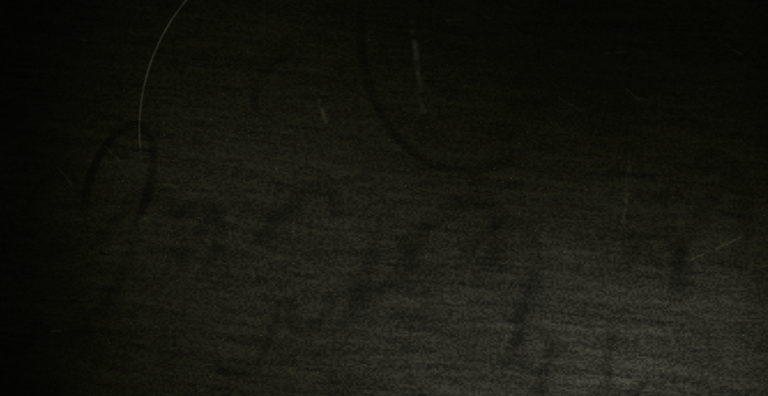
This texture is drawn by a Shadertoy shader. Its source:

```glsl
// A dark, worn chalkboard: a dim olive surface lit from the lower right.
// Soft light pools carry fine grain and near-horizontal wiping streaks;
// dark smeared arcs, thin pale scratches and chalk flecks lie on top.

#define EXPOSURE 1.17
#define GRAIN_CELLS 215.0
#define GRAIN_DEPTH 0.54
#define STREAK_DEPTH 0.48
#define SMEAR_DEPTH 0.31
#define SMEAR_COUNT 20
#define SCRATCH_COUNT 26
#define SCRATCH_LIGHT 0.10
#define FLECK_LIGHT 0.09
#define OLIVE_TINT vec3(0.99, 1.03, 0.52)
#define GREY_TINT vec3(1.0, 1.0, 0.84)

const float PI = 3.14159;

float hash(vec2 p) {
    vec3 q = fract(p.xyx * 0.1031);
    q += dot(q, q.yzx + 33.33);
    return fract((q.x + q.y) * q.z);
}

float noise(vec2 p) {
    vec2 cell = floor(p), f = fract(p);
    f = f * f * (3.0 - 2.0 * f);
    float low = mix(hash(cell), hash(cell + vec2(1, 0)), f.x);
    float high = mix(hash(cell + vec2(0, 1)), hash(cell + vec2(1, 1)), f.x);
    return mix(low, high, f.y);
}

float fbm(vec2 p) {
    return 0.55 * noise(p) + 0.3 * noise(p * 2.1 + 17.0) + 0.15 * noise(p * 4.3 + 41.0);
}

float pool(vec2 p, vec2 centre, vec2 size) {
    vec2 q = (p - centre) / size;
    return exp(-dot(q, q));
}

// Soft part of an ellipse outline, leaning to the right by the given angle.
float arc(vec2 p, vec2 centre, vec2 radii, float lean, float middle, float span, float width) {
    float c = cos(lean), s = sin(lean);
    vec2 q = mat2(c, s, -s, c) * (p - centre);
    float f = length(q / radii);
    float d = abs(f * (f - 1.0) / max(length(q / (radii * radii)), 0.001));
    float turn = abs(mod(atan(q.y, q.x) - middle + PI, 2.0 * PI) - PI);
    return (1.0 - smoothstep(width * 0.25, width, d))
         * (1.0 - smoothstep(span * 0.65, span, turn));
}

float segment(vec2 p, vec2 a, vec2 along, float width) {
    float t = clamp(dot(p - a, along) / dot(along, along), 0.0, 1.0);
    return 1.0 - smoothstep(0.0, width, length(p - a - along * t));
}

// Broad light falling off towards the left and upper edges.
float boardLight(vec2 p) {
    float light = 0.021 + 0.145 * pool(p, vec2(1.55, 0.0), vec2(0.86, 0.5));
    light += 0.056 * pool(p, vec2(0.62, 0.48), vec2(0.5, 0.46));
    light *= mix(0.5, 1.0, smoothstep(0.0, 0.35, p.x));
    light *= mix(0.85, 1.0, smoothstep(0.0, 0.1, 1.94 - p.x));
    return EXPOSURE * light * (0.84 + 0.32 * fbm(p * 4.0));
}

// Wiping streaks in two slightly different directions.
float streaks(vec2 p) {
    float bend = 0.05 * noise(p * 2.5);
    float fine = noise(vec2(p.x * 14.0, (p.y + 0.08 * p.x + bend) * 125.0));
    float wide = noise(vec2(p.x * 7.0 + 50.0, (p.y + 0.16 * p.x - bend) * 62.0));
    return 0.6 * fine + 0.4 * wide - 0.5;
}

float smears(vec2 p) {
    float dark = 1.3 * arc(p, vec2(0.30, 0.53), vec2(0.075, 0.16), 0.32, 1.6, 2.9, 0.017);
    dark += 1.1 * arc(p, vec2(1.18, 0.925), vec2(0.271, 0.359), 0.0, -2.35, 1.25, 0.017);
    dark += 0.8 * arc(p, vec2(0.75, 0.76), vec2(0.11, 0.1), -0.5, 2.2, 1.1, 0.014);
    for (int i = 0; i < SMEAR_COUNT; i++) {
        float k = float(i);
        vec2 centre = vec2((k + hash(vec2(k, 3.0))) / float(SMEAR_COUNT) * 1.9,
                           0.02 + 0.5 * hash(vec2(k, 7.0)));
        vec2 radii = vec2(0.05, 0.11) + vec2(0.07, 0.15) * hash(vec2(k, 11.0));
        float lean = 0.2 + 0.6 * hash(vec2(k, 13.0));
        float middle = 2.0 * PI * hash(vec2(k, 17.0));
        float width = 0.015 + 0.025 * hash(vec2(k, 19.0));
        dark += 0.6 * arc(p, centre, radii, lean, middle, 1.5, width);
    }
    return min(dark, 1.6) * (0.55 + 0.6 * noise(p * 14.0));
}

float scratches(vec2 p) {
    float pale = 0.7 * segment(p, vec2(1.69, 0.32), vec2(0.18, 0.08), 0.005);
    pale += 0.8 * segment(p, vec2(0.80, 0.77), vec2(0.022, -0.075), 0.010);
    pale += 0.6 * segment(p, vec2(1.04, 0.94), vec2(0.03, -0.22), 0.014);
    pale += 0.5 * segment(p, vec2(1.59, 0.59), vec2(-0.015, -0.15), 0.010);
    for (int i = 0; i < SCRATCH_COUNT; i++) {
        float k = float(i) + 60.0;
        vec2 start = vec2(1.9 * hash(vec2(k, 2.0)), hash(vec2(k, 5.0)));
        float angle = 1.6 * hash(vec2(k, 8.0)) - 0.9;
        float reach = 0.02 + 0.07 * hash(vec2(k, 12.0));
        pale += 0.33 * segment(p, start, reach * vec2(cos(angle), sin(angle)), 0.005);
    }
    pale *= smoothstep(0.15, 0.85, noise(p * 75.0));
    float curve = arc(p, vec2(0.862, 0.673), vec2(0.51), 0.0, 2.75, 0.58, 0.0045);
    return pale + curve * (0.55 + 0.5 * noise(p * 40.0));
}

// Rare chalk dust: one round fleck of varied strength in a few small cells.
float flecks(vec2 p) {
    vec2 cell = floor(p * 95.0);
    vec2 offset = 0.3 + 0.4 * vec2(hash(cell + 9.0), hash(cell + 23.0));
    float speck = 1.0 - smoothstep(0.05, 0.3, length(fract(p * 95.0) - offset));
    return speck * smoothstep(0.95, 1.0, hash(cell + 71.0));
}

void mainImage(out vec4 fragColor, in vec2 fragCoord) {
    vec2 p = fragCoord / iResolution.y;
    float light = boardLight(p);
    float tone = smoothstep(0.04, 0.17, light);
    float grain = noise(p * GRAIN_CELLS * vec2(0.8, 1.0)) - 0.5;
    float dust = FLECK_LIGHT * flecks(p) * smoothstep(0.0, 0.1, light);

    light *= 1.0 + GRAIN_DEPTH * grain + STREAK_DEPTH * streaks(p);
    light *= 1.0 - SMEAR_DEPTH * smears(p);
    vec3 color = light * mix(OLIVE_TINT, GREY_TINT, tone);
    color += (SCRATCH_LIGHT * scratches(p) + dust) * vec3(1.0, 1.0, 0.88);
    fragColor = vec4(color, 1.0);
}
```
